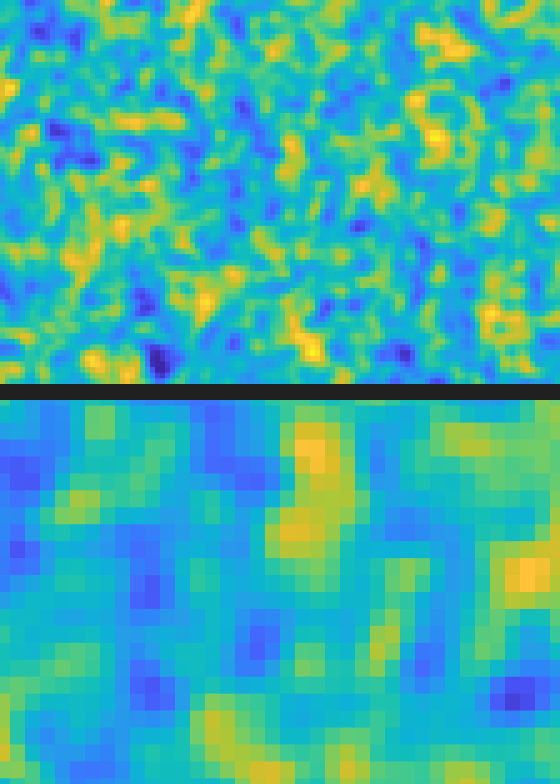
Top: the whole. Bottom: its middle third, enlarged.
Write a Shadertoy shader that draws this texture.

```glsl
// Heat map of a smooth random field, drawn as a grid of flat rectangular cells.
// Each cell blurs white noise with a narrow plus a wide Gaussian, and the
// normalised result is looked up in a blue - teal - green - yellow colour ramp.

#define GRID vec2(112.0, 68.0)  // cells across and up the canvas
#define FINE_SIZE 1.2           // narrow blur, in cell widths
#define BROAD_SIZE 3.0          // wide blur, in cell widths
#define BROAD_SHARE 0.12        // weight of the wide blur
#define LEVEL_MEAN 0.515        // centre of the ramp levels
#define LEVEL_SPREAD 0.15       // standard deviation of the levels
#define SEED vec2(37.0, 91.0)   // choice of random field

const int REACH = 6;            // blur radius in cells
const int LAST_STOP = 14;
const vec3 RAMP[15] = vec3[15](
    vec3(0.242, 0.150, 0.660), vec3(0.272, 0.230, 0.835),
    vec3(0.281, 0.323, 0.958), vec3(0.260, 0.430, 0.995),
    vec3(0.179, 0.529, 0.968), vec3(0.145, 0.620, 0.905),
    vec3(0.050, 0.695, 0.839), vec3(0.070, 0.746, 0.726),
    vec3(0.216, 0.784, 0.592), vec3(0.450, 0.803, 0.400),
    vec3(0.672, 0.779, 0.223), vec3(0.860, 0.737, 0.160),
    vec3(0.997, 0.766, 0.220), vec3(0.965, 0.870, 0.160),
    vec3(0.977, 0.984, 0.080));

// Uniform random value in 0..1 without sine
float hash(vec2 p) {
    vec3 q = fract(p.xyx * 0.1031);
    q += dot(q, q.yzx + 33.33);
    return fract((q.x + q.y) * q.z);
}

// Blurred white noise with zero mean and unit variance
float smoothField(vec2 cell, vec2 cellShape) {
    float sum = 0.0;
    float power = 0.0;
    for (int y = -REACH; y <= REACH; y++) {
        for (int x = -REACH; x <= REACH; x++) {
            vec2 offset = vec2(x, y);
            vec2 d = offset * cellShape;
            float r2 = dot(d, d);
            float weight = exp(-0.5 * r2 / (FINE_SIZE * FINE_SIZE))
                + BROAD_SHARE * exp(-0.5 * r2 / (BROAD_SIZE * BROAD_SIZE));
            sum += weight * (hash(cell + offset + SEED) - 0.5);
            power += weight * weight;
        }
    }
    return sum * sqrt(12.0 / power);
}

// Piecewise linear colour ramp
vec3 rampColor(float level) {
    float t = clamp(level, 0.0, 1.0) * float(LAST_STOP);
    int stop = min(int(t), LAST_STOP - 1);
    return mix(RAMP[stop], RAMP[stop + 1], t - float(stop));
}

void mainImage(out vec4 fragColor, in vec2 fragCoord) {
    vec2 cellPixels = iResolution.xy / GRID;
    vec2 cellShape = cellPixels / cellPixels.x;
    vec2 halfPixel = 0.5 / cellPixels;
    vec2 position = fragCoord / cellPixels;

    // Share of the pixel that lies past the nearest cell edge
    vec2 edge = floor(position + 0.5);
    vec2 past = clamp((position - edge) / (2.0 * halfPixel) + 0.5, 0.0, 1.0);

    // Blend the cells that meet inside this pixel
    vec3 color = vec3(0.0);
    for (int j = 0; j < 2; j++) {
        for (int i = 0; i < 2; i++) {
            vec2 side = vec2(i, j);
            vec2 share = mix(1.0 - past, past, side);
            float coverage = share.x * share.y;
            if (coverage > 0.001) {
                float value = smoothField(edge - 1.0 + side, cellShape);
                color += coverage * rampColor(LEVEL_MEAN + LEVEL_SPREAD * value);
            }
        }
    }
    fragColor = vec4(color, 1.0);
}
```
